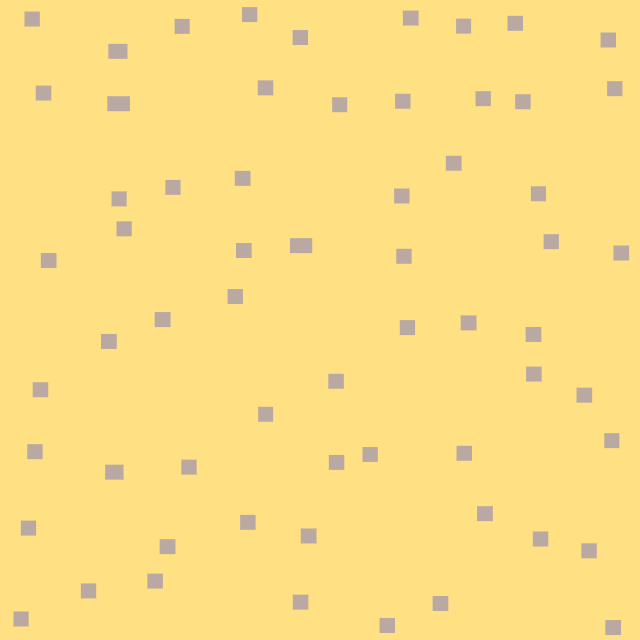
Reproduce this pattern procedurally as a Shadertoy shader.

```glsl
// Small mauve squares strewn loosely over a flat warm yellow ground.
// Each cell of a coarse grid may hold one upright square at a hashed offset;
// the upper rows are fuller, and a few squares are stretched sideways.

const vec3 YELLOW = vec3(1.0, 0.88, 0.51);
const vec3 MAUVE = vec3(0.73, 0.66, 0.64);
const float CELLS = 9.0;         // grid cells across the canvas
const float HALF_SIDE = 0.0117;  // half a square's side, in canvas units
const float CELL_MARGIN = 0.05;  // clear rim kept inside each cell

// Three independent random values for a grid cell
vec3 hash3(vec2 cell) {
    vec3 p = fract(cell.xyx * vec3(0.1031, 0.1030, 0.0973) + 0.37);
    p += dot(p, p.yxz + 33.33);
    return fract((p.xxy + p.yzz) * p.zyx);
}

// Evenly spread value that decides which cells are filled
float fillRank(vec2 cell) {
    return fract(dot(cell, vec2(0.7549, 0.5698)) + 0.5);
}

// Share of cells that hold a square at a given height
float fillShare(float height) {
    return mix(0.68, 0.97, smoothstep(0.68, 0.82, height));
}

// Half extents of a square; a few are widened
vec2 squareExtent(float pick, float halfSide) {
    float stretch = 1.0 + 0.06 * pick + 0.5 * smoothstep(0.95, 1.0, pick);
    return halfSide * vec2(stretch, 1.0);
}

// Signed distance to an axis-aligned box
float boxDistance(vec2 p, vec2 extent) {
    vec2 d = abs(p) - extent;
    return length(max(d, 0.0)) + min(max(d.x, d.y), 0.0);
}

// Coverage of the scattered squares at a point
float scatteredSquares(vec2 uv, float cells, float halfSide, float pixel) {
    vec2 cell = floor(uv * cells);
    vec3 rnd = hash3(cell);
    vec2 extent = squareExtent(rnd.z, halfSide);
    vec2 reach = 0.5 - CELL_MARGIN - extent * cells;
    vec2 center = (cell + 0.5 + (2.0 * rnd.xy - 1.0) * reach) / cells;
    float filled = step(fillRank(cell), fillShare((cell.y + 0.5) / cells));
    float edge = boxDistance(uv - center, extent);
    return filled * clamp(0.5 - edge / pixel, 0.0, 1.0);
}

void mainImage(out vec4 fragColor, in vec2 fragCoord) {
    vec2 uv = fragCoord / iResolution.xy;
    float pixel = 1.0 / min(iResolution.x, iResolution.y);
    float cover = scatteredSquares(uv, CELLS, HALF_SIDE, pixel);
    fragColor = vec4(mix(YELLOW, MAUVE, cover), 1.0);
}
```
